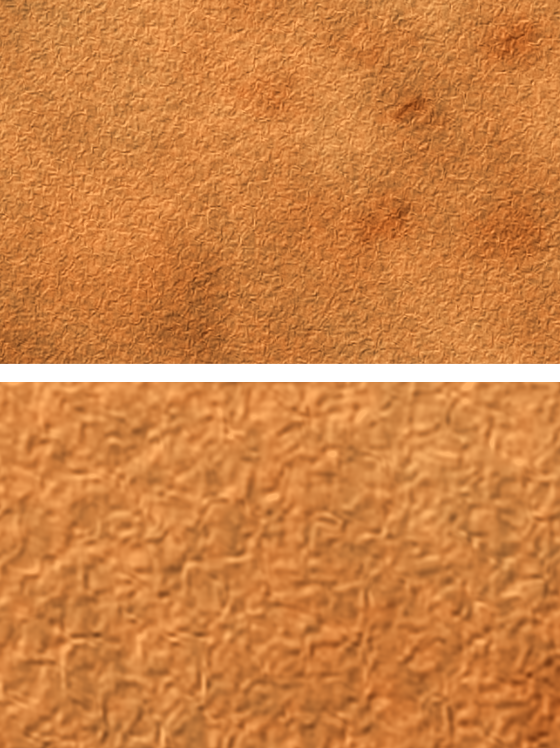
Top: the whole. Bottom: its middle third, enlarged.
Give the GLSL for this texture, as a Shadertoy shader.

```glsl
// Tan suede: fine embossed nap with soft brushed shading, rough scuffs and a pale lower edge.

const vec3 SHADOW = vec3(0.53, 0.29, 0.12);
const vec3 TAN = vec3(0.80, 0.485, 0.23);
const vec3 LIGHT = vec3(1.00, 0.70, 0.41);
const vec3 EDGE_WHITE = vec3(1.0);
const vec3 RUST_SHIFT = vec3(0.015, -0.035, -0.04);

const float NAP_SCALE = 135.0;     // fibre clumps per canvas height
const float NAP_CONTRAST = 1.35;
const float CLUMP_CONTRAST = 0.45;
const float SHADE_CONTRAST = 1.1;
const float EDGE_HEIGHT = 0.006;
const vec2 LIGHT_STEP = vec2(-0.45, 0.6);

const int SCUFF_COUNT = 6;
const vec2 SCUFF_CENTER = vec2(1.12, 0.69);
const float SCUFF_SPREAD = 0.2;
const float SCUFF_SIZE = 0.07;
const float GOLDEN_ANGLE = 2.39996;

float hash(vec2 p) {
    return fract(sin(dot(p, vec2(12.9898, 78.233))) * 43758.5453);
}

float noise(vec2 p) {
    vec2 i = floor(p), f = fract(p);
    f = f * f * (3.0 - 2.0 * f);
    return mix(mix(hash(i), hash(i + vec2(1, 0)), f.x),
               mix(hash(i + vec2(0, 1)), hash(i + vec2(1, 1)), f.x), f.y);
}

float fbm(vec2 p) {
    float sum = 0.0, amp = 0.5;
    for (int i = 0; i < 4; i++) {
        sum += amp * noise(p);
        p = mat2(1.6, 1.2, -1.2, 1.6) * p + 7.3;
        amp *= 0.5;
    }
    return sum / 0.9375;
}

// Relief of the nap, bent so that the clumps point in varied directions
float napHeight(vec2 q) {
    vec2 bend = vec2(noise(q * 0.4 + 31.0), noise(q * 0.4 + 67.0)) - 0.5;
    q += 1.6 * bend;
    return 0.75 * noise(q) + 0.45 * noise(mat2(0.5, 0.35, -0.35, 0.5) * q + 19.0);
}

// Irregular scuffs, spread along a golden-angle spiral
float scuffs(vec2 p) {
    vec2 wobble = vec2(fbm(p * 14.0), fbm(p * 14.0 + 40.0)) - 0.5;
    float amount = 0.0;
    for (int i = 0; i < SCUFF_COUNT; i++) {
        float k = float(i);
        float angle = 2.09 + GOLDEN_ANGLE * (k - 1.0);
        vec2 c = SCUFF_CENTER + SCUFF_SPREAD * sqrt(k) * vec2(cos(angle), sin(angle));
        vec2 d = (p - c + 0.12 * wobble) / vec2(1.25, 0.8);
        float size = SCUFF_SIZE * (0.7 + 0.6 * hash(vec2(k, 3.0)));
        amount += exp(-dot(d, d) / (size * size)) * (0.5 + 0.5 * hash(vec2(k, 8.0)));
    }
    return min(amount, 1.0);
}

// Broad light and dark areas left by brushing
float brushedShade(vec2 p) {
    float shade = SHADE_CONTRAST * (fbm(p * 2.6 + vec2(4.0, 9.0)) - 0.5);
    vec2 d = (p - vec2(0.53, 0.14)) / vec2(0.17, 0.22);
    shade -= 0.5 * exp(-dot(d, d)) * smoothstep(0.68, 0.58, p.x);
    shade += 0.2 * exp(-4.0 * p.x) * smoothstep(0.2, 0.8, p.y);
    shade += 0.3 * (fbm(p * 11.0) - 0.5);
    return shade;
}

void mainImage(out vec4 fragColor, in vec2 fragCoord) {
    vec2 p = fragCoord / iResolution.y;
    vec2 q = p * NAP_SCALE;
    float scuff = scuffs(p);

    // Side-lit nap, with loose clumps and stray fibres
    float nap = napHeight(q) - napHeight(q + LIGHT_STEP);
    float clump = noise(q * 0.42 + 11.0) - 0.5;
    float fibre = noise(q * 1.5 + 53.0) - 0.5;
    float tone = NAP_CONTRAST * (1.0 + 0.2 * scuff) * nap;
    tone += CLUMP_CONTRAST * clump + 0.45 * fibre;

    // Coarser creases inside the scuffs
    float crease = noise(q * 0.22) - noise(q * 0.22 + LIGHT_STEP);
    tone += scuff * (0.6 * crease - 0.42) + brushedShade(p);

    // Tone ramp and slow drift between rust and gold
    vec3 color = tone < 0.0 ? mix(TAN, SHADOW, min(-tone, 1.3))
                            : mix(TAN, LIGHT, min(tone, 1.0));
    float rust = 0.9 * scuff + 1.6 * (fbm(p * 3.0 + 21.0) - 0.5) + 0.8 * clump;
    color += RUST_SHIFT * rust;

    float edge = 1.0 - smoothstep(EDGE_HEIGHT - 0.0015, EDGE_HEIGHT + 0.0015, p.y);
    fragColor = vec4(mix(clamp(color, 0.0, 1.0), EDGE_WHITE, edge), 1.0);
}
```
